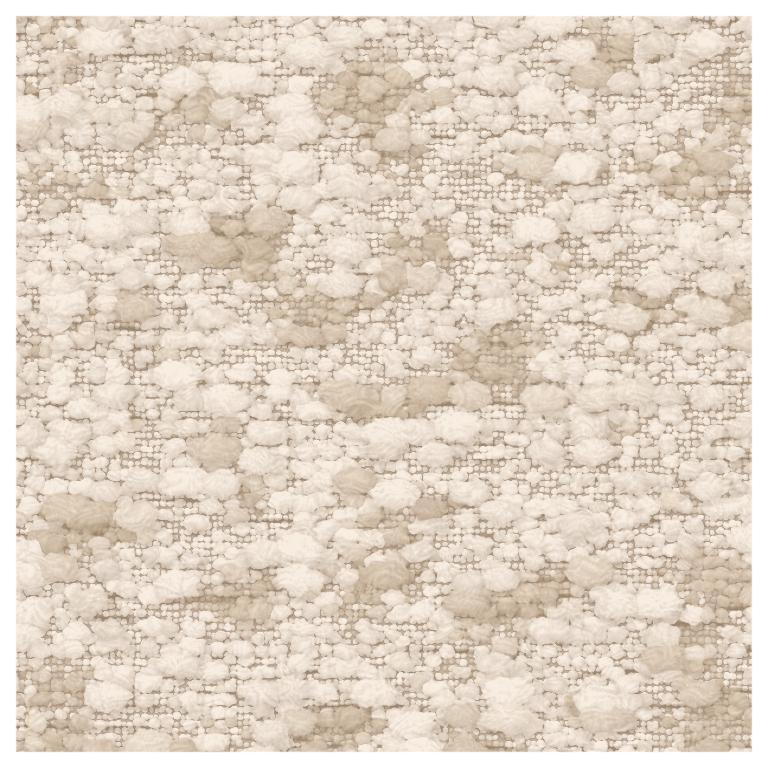
A Shadertoy shader for this texture:

```glsl
// Cream and tan boucle wool cloth on a white margin.
// A fine weave is covered by three layers of ever larger domed tufts,
// each scattered on a jittered grid, lit from above and streaked by curly fibres.

const float TAU = 6.2831853;
const float MARGIN = 0.021;
const vec3 CREVICE = vec3(0.66, 0.58, 0.50);
const vec3 CREAM = vec3(0.95, 0.905, 0.855);
const vec3 TAN_TINT = vec3(0.0, -0.012, -0.035);

vec2 hash2(vec2 p) {
    vec3 h = fract(p.xyx * vec3(0.1031, 0.1030, 0.0973));
    h += dot(h, h.yzx + 33.33);
    return fract((h.xx + h.yz) * h.zy);
}

float cornerSlope(vec2 corner, vec2 offset) {
    return dot(hash2(corner) * 2.0 - 1.0, offset);
}

float gradientNoise(vec2 p) {
    vec2 i = floor(p), f = fract(p);
    vec2 u = f * f * f * (f * (f * 6.0 - 15.0) + 10.0);
    vec2 e = vec2(1.0, 0.0);
    float low = mix(cornerSlope(i, f), cornerSlope(i + e, f - e), u.x);
    float high = mix(cornerSlope(i + e.yx, f - e.yx), cornerSlope(i + 1.0, f - 1.0), u.x);
    return mix(low, high, u.y);
}

vec2 noisePair(vec2 p) {
    return vec2(gradientNoise(p), gradientNoise(p + 71.3));
}

// Fine strands, bent into curls by a coarser noise
float curlyFibre(vec2 p) {
    vec2 curl = 4.0 * noisePair(p * 32.0);
    float strand = gradientNoise(p * vec2(95.0, 170.0) + curl);
    float fuzz = gradientNoise(p * 260.0 + curl.yx);
    return 0.7 * strand + 0.4 * fuzz;
}

// Lays one layer of tufts over wool, where wool = (shade, tan amount)
vec2 addTufts(vec2 wool, vec2 p, vec2 cells, float cover, float jitter, float fibre, float seed) {
    vec2 grid = p * cells;
    vec2 lit = wool;
    float top = 0.0, shadow = 0.0;
    for (int j = -1; j <= 1; j++) {
        for (int i = -1; i <= 1; i++) {
            vec2 cell = floor(grid) + vec2(i, j);
            vec2 place = hash2(cell + seed);
            vec2 kind = hash2(cell + seed + 31.7);
            vec2 centre = cell + 0.5 + jitter * (place - 0.5);
            vec2 spot = centre / cells;
            float crowd = kind.x + 1.2 * gradientNoise(spot * vec2(6.0, 22.0) + seed);
            if (crowd < 1.0 - cover) continue;

            vec2 radius = mix(vec2(0.42, 0.38), vec2(0.70, 0.58), kind.y);
            vec2 q = (grid - centre) / radius;
            shadow = max(shadow, smoothstep(1.35, 0.85, length(q + vec2(-0.08, 0.22))));

            float dome = 1.0 - dot(q, q) + 0.2 * fibre;
            float rise = dome * (0.6 + 0.4 * place.x);
            if (rise > top) {
                top = rise;
                float patchTone = gradientNoise(spot * vec2(7.0, 11.0) + 40.0);
                float tanAmount = smoothstep(0.05, 0.32, patchTone + 0.35 * (place.y - 0.5));
                float shade = mix(0.91, 0.56, tanAmount) + 0.2 * (kind.y - 0.5);
                shade += dot(q, vec2(-0.05, 0.12)) + 0.28 * (sqrt(dome) - 0.75);
                lit = vec2(shade + 0.4 * fibre, tanAmount);
            }
        }
    }
    wool.x -= 0.2 * shadow;
    return mix(wool, lit, smoothstep(0.0, 0.25, top));
}

// Broken dark furrows between the woven rows
float furrow(vec2 p) {
    float wave = cos(TAU * (p.y * 40.0 + 0.8 * gradientNoise(p * vec2(5.0, 8.0))));
    float broken = smoothstep(-0.1, 0.25, gradientNoise(p * vec2(9.0, 30.0)));
    return smoothstep(0.4, 1.0, wave) * broken;
}

vec3 woolColour(vec2 wool) {
    return mix(CREVICE, CREAM, clamp(wool.x, -0.15, 1.08)) + TAN_TINT * wool.y;
}

void mainImage(out vec4 fragColor, in vec2 fragCoord) {
    vec2 uv = fragCoord / iResolution.xy;
    float fibre = curlyFibre(uv);
    vec2 wobble = noisePair(uv * 60.0);
    vec2 woven = uv + 0.003 * wobble;
    vec2 ragged = uv + 0.008 * wobble;

    // Weave first, then tufts from small to large
    vec2 wool = vec2(0.38, 0.2);
    wool = addTufts(wool, woven, vec2(120.0, 112.0), 3.0, 0.3, fibre, 3.0);
    wool.x -= 0.3 * furrow(uv);
    wool = addTufts(wool, woven, vec2(58.0, 62.0), 0.55, 0.5, fibre, 17.0);
    wool.x -= 0.12 * furrow(uv);
    wool = addTufts(wool, ragged, vec2(34.0, 42.0), 0.48, 0.6, fibre, 53.0);
    wool = addTufts(wool, ragged, vec2(19.0, 26.0), 0.32, 0.6, fibre, 89.0);

    // White margin around the cloth
    vec2 inset = 0.5 - MARGIN - abs(uv - 0.5);
    float pixel = 1.0 / min(iResolution.x, iResolution.y);
    float cloth = smoothstep(-pixel, pixel, min(inset.x, inset.y));
    fragColor = vec4(mix(vec3(1.0), woolColour(wool), cloth), 1.0);
}
```
